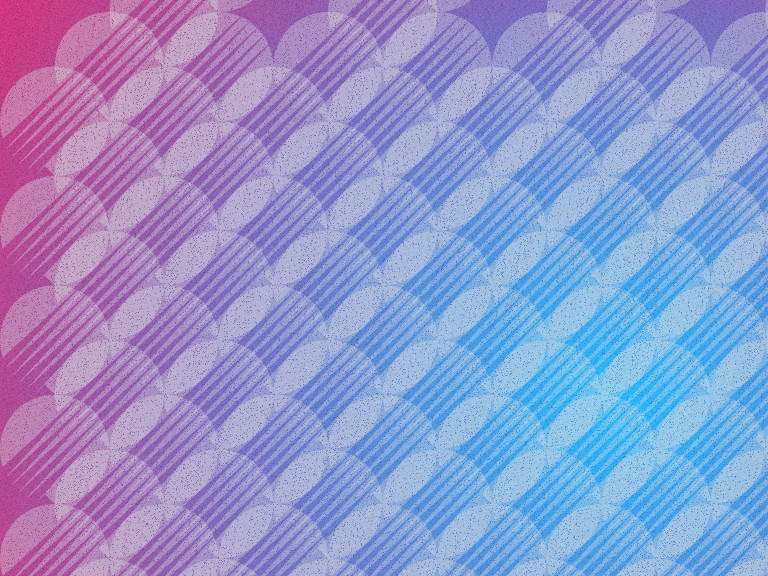
A Shadertoy shader for this pattern:

```glsl
// Overlapping translucent discs with tapered diagonal slits on a grainy radial gradient.

const float RADIUS = 0.0949;      // disc radius, in canvas heights
const float TOP_OFFSET = 0.22;    // first row below the top edge, in radii
const float BAND = 0.45;          // half width of the slit band, in radii
const float SLITS = 5.0;
const float VEIL_ALPHA = 0.38;
const float GRAIN_ROWS = 576.0;

const vec3 CYAN = vec3(0.14, 0.74, 1.0);
const vec3 VIOLET = vec3(0.48, 0.43, 0.75);
const vec3 PINK = vec3(0.83, 0.22, 0.49);
const vec3 VEIL = vec3(0.84, 0.85, 0.87);

float hash(vec2 p) {
    return fract(sin(dot(p, vec2(12.9898, 78.233))) * 43758.5453);
}

// Three-stop radial gradient around a glow at the lower right.
vec3 background(vec2 uv) {
    float t = length(uv - vec2(1.067, 0.305)) / 1.27;
    vec3 inner = mix(CYAN, VIOLET, clamp(t / 0.54, 0.0, 1.0));
    return mix(inner, PINK, clamp((t - 0.54) / 0.46, 0.0, 1.0));
}

// Slits run towards the upper right, narrowing to points at that rim.
float slitMask(vec2 q, float px) {
    float along = (q.x - q.y) * 0.70711;
    float across = (q.x + q.y) * 0.70711;
    float pitch = 2.0 * BAND / SLITS;
    float taper = mix(0.96, 0.06, clamp(0.5 + 0.5 * along, 0.0, 1.0));
    float d = abs(fract(across / pitch + 0.5 * SLITS) - 0.5) * pitch;
    d = max(d - 0.5 * pitch * taper, abs(across) - BAND);
    // The lower lobe stops square at the lattice crossing.
    d = min(d, max(along + 0.70711, BAND - across));
    return 1.0 - smoothstep(-0.7 * px, 0.7 * px, d);
}

float discCoverage(vec2 q, float px) {
    float disc = 1.0 - smoothstep(-0.7 * px, 0.7 * px, length(q) - 1.0);
    return disc * (1.0 - slitMask(q, px));
}

// Staggered lattice with an open left margin and a sparse top edge.
bool hasDisc(vec2 cell) {
    if (cell.x < 1.0 || cell.y < -1.0) return false;
    float diagonal = cell.x + cell.y;
    if (cell.y < 1.0) return mod(diagonal, 4.0) == 3.0;
    return mod(diagonal, 2.0) == 1.0;
}

// Light left through all discs that cover a point.
float transmittance(vec2 p, float px) {
    vec2 nearest = floor(p + 0.5);
    float through = 1.0;
    for (int j = -1; j <= 1; j++) {
        for (int i = -1; i <= 1; i++) {
            vec2 cell = nearest + vec2(i, j);
            if (hasDisc(cell)) {
                through *= 1.0 - VEIL_ALPHA * discCoverage(p - cell, px);
            }
        }
    }
    return through;
}

// Fine tonal noise plus scattered specks of the deepened ground colour.
vec3 addGrain(vec3 color, vec3 ground, vec2 uv) {
    vec2 cell = floor(uv * GRAIN_ROWS);
    float tone = hash(cell) - 0.5;
    float speck = smoothstep(0.84, 1.0, hash(cell + 37.0));
    vec3 ink = ground * vec3(0.8, 0.62, 0.88);
    return mix(color + 0.06 * tone, ink, 0.6 * speck);
}

void mainImage(out vec4 fragColor, in vec2 fragCoord) {
    vec2 uv = fragCoord / iResolution.y;
    float px = 1.0 / (iResolution.y * RADIUS);

    // Lattice coordinates in radii, with y pointing down from the top.
    vec2 p = vec2(uv.x, 1.0 - uv.y) / RADIUS - vec2(0.0, TOP_OFFSET);

    vec3 ground = background(uv);
    vec3 color = mix(VEIL, ground, transmittance(p, px));
    fragColor = vec4(addGrain(color, ground, uv), 1.0);
}
```
